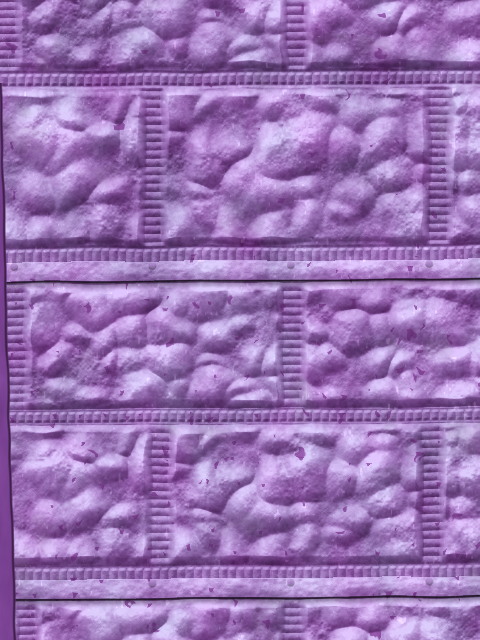
A WebGL 2 fragment shader for this texture:

```glsl
#version 300 es
precision highp float;
// Embossed metal wall sheets: pebbled bricks, ribbed joints and lapped seams in worn purple paint.
uniform vec2 u_resolution;
out vec4 fragColor;

// Brick courses from top to bottom; the canvas is 7.68 units high, y runs downward.
const float TOP[5] = float[5](-.9, 1.03, 3.37, 5.07, 7.18);
const float BOTTOM[5] = float[5](.88, 2.98, 4.93, 6.81, 8.8);
const float JOINT[5] = float[5](.08, 1.845, .2, 1.925, .33);
const float PERIOD[5] = float[5](3.48, 3.42, 3.31, 3.25, 3.18);

vec2 hash2(vec2 p) {
  vec3 a = fract(p.xyx * vec3(.1031, .103, .0973));
  a += dot(a, a.yzx + 33.33);
  return fract((a.xx + a.yz) * a.zy);
}

float noise(vec2 p) {
  vec2 i = floor(p), f = fract(p);
  f = f * f * (3. - 2. * f);
  return mix(mix(hash2(i).x, hash2(i + vec2(1, 0)).x, f.x),
             mix(hash2(i + vec2(0, 1)).x, hash2(i + vec2(1, 1)).x, f.x), f.y);
}

float fbm(vec2 p) {
  float sum = 0., amp = .5;
  for (int i = 0; i < 4; i++) {
    sum += amp * noise(p);
    p = p * 2.03 + 17.3;
    amp *= .5;
  }
  return sum;
}

// xy: position in the brick (-1..1), z: fade of the ribs at joint borders, w: mould number.
vec4 wall(vec2 p, out float lap, out float raised) {
  int row = 0;
  float above = 9.;
  for (int k = 0; k < 4; k++)
    if (p.y > BOTTOM[k]) {
      row = k + 1;
      above = p.y - BOTTOM[k];
    }
  float x = p.x - JOINT[row], col = floor(x / PERIOD[row]);
  vec2 halfSize = vec2(PERIOD[row] * .5 - .068, (BOTTOM[row] - TOP[row]) * .5);
  vec2 q = vec2(x - (col + .5) * PERIOD[row], p.y - (TOP[row] + BOTTOM[row]) * .5);
  vec2 inset = halfSize - abs(q);
  vec2 rim = smoothstep(0., .11, inset - .04 * noise(p * 4.));
  raised = rim.x * rim.y;
  lap = row == 2 || row == 4 ? p.y - TOP[row] : 1.;
  float fade = smoothstep(0., .04, min(abs(inset.y), above));
  return vec4(q / halfSize, fade, mod(col, 2.) + 2. * mod(float(row), 2.));
}

// Soft union of round domes with random sizes.
float stones(vec2 q, float mould) {
  vec2 g = q * vec2(3.6, 2.1) + 20. + mould * 13.;
  g += .5 * vec2(noise(g * 1.3), noise(g * 1.3 + 40.)) - .25;
  vec2 cell = floor(g);
  float sum = 0.;
  for (int j = -1; j <= 1; j++)
    for (int i = -1; i <= 1; i++) {
      vec2 id = cell + vec2(i, j), rnd = hash2(id);
      float radius = mix(.45, .9, hash2(id + 71.).x);
      vec2 c = (g - id - .2 - .6 * rnd) / radius;
      sum += exp(13. * radius * pow(max(0., 1. - dot(c, c)), 1.3));
    }
  return log(sum) / 13.;
}

float height(vec2 p) {
  float lap, raised;
  vec4 w = wall(p, lap, raised);
  float grit = .017 * fbm(p * 14.);
  if (lap < 0. && lap > -.23)
    return .13 + .04 * sin(-lap * 13.6) + .16 * fbm(p * vec2(2., 3.)) + grit;
  float ribs = abs(w.y) < 1. ? .026 * abs(sin(p.y * 31.4)) : .04 * abs(sin(p.x * 31.));
  ribs = ribs * w.z + .05 * fbm(p * 3.);
  float wrinkle = smoothstep(.5, .75, noise(w.xy * vec2(3, 2) + w.w * 9. + 30.));
  float body = .03 + .5 * stones(w.xy, w.w) + (.09 + .12 * wrinkle) * (fbm(p * 4.) - .4);
  return mix(ribs, body, raised) + grit;
}

// Purple ramp from shadow to highlight.
vec3 paint(float t) {
  t = clamp(t, 0., 1.06);
  return mix(vec3(.28, .14, .34), vec3(.84, .74, .96), t) + vec3(.02, -.16, .08) * t * (1. - t);
}

void main() {
  vec2 p = vec2(gl_FragCoord.x, u_resolution.y - gl_FragCoord.y) / u_resolution.y * 7.68;
  vec2 canvas = p;
  p.y += .008 * (p.x - 2.5) + .025 * (noise(p * 1.7) - .5);
  float lap, raised, e = .012, px = 7.68 / u_resolution.y;
  vec4 w = wall(p, lap, raised);

  // Relief lit from above and slightly from the left
  float h = height(p);
  vec2 slope = vec2(height(p + vec2(e, 0)) - h, height(p + vec2(0, e)) - h) / e;
  float light = dot(slope, vec2(.32, .9)) / sqrt(1. + dot(slope, slope));
  float t = .6 + .47 * light + .75 * (clamp(h, .07, .5) - .24);
  t += .35 * (fbm(p * 1.6 + 5.) - .47) + .26 * (fbm(p * 20.) - .47);
  if (lap < 0. && lap > -.23) t += .12;
  vec3 color = paint(t);

  // Magenta tints and dusty grey-green stains
  color += vec3(.06, -.1, .02) * (fbm(p * 2.4 + 33.) - .47);
  color = mix(color, vec3(.5, .47, .56), .22 * smoothstep(.62, .8, fbm(p * 1.9 + 60.)));

  // Ragged flaked paint, denser on the lower sheets
  for (int k = 0; k < 2; k++) {
    vec2 g = p * (2.3 + 1.4 * float(k)) + float(k) * 19., id = floor(g), rnd = hash2(id + 7.);
    vec2 c = fract(g) - .25 - .5 * rnd;
    c += .26 * vec2(noise(p * 13.), noise(p * 13. + 50.)) - .13;
    float size = mix(.06, .15, hash2(id + 33.).x);
    float chip = max(abs(c.x) * 1.2 + c.y * .4, abs(c.y)) - size * .7;
    float present = step(mix(.93, .68, smoothstep(2.8, 3.6, p.y)), hash2(id + 90.).y);
    color = mix(color, vec3(.45, .2, .52) * (.75 + .4 * t), .75 * present * smoothstep(.03, -.02, chip));
  }

  // Pale scratches and specks
  color += .1 * smoothstep(.77, .9, noise(p * vec2(30, 22)) * .6 + noise(p * 9.) * .4);

  // Small nail heads and the dark gap under each lap
  vec2 nail = vec2(mod(p.x - .17 + .8, 1.66) - .8, lap + .2);
  float head = smoothstep(.035 + px, .03, length(nail));
  color *= 1. - .35 * smoothstep(.045 + px, .03, length(nail - vec2(0, .015))) * (1. - head);
  color = mix(color, paint(.55 - nail.y * 7.), .6 * head);
  color *= 1. - .65 * smoothstep(.008 + px, .002, abs(lap));
  color *= 1. - .3 * smoothstep(.1, 0., lap) * step(0., lap);

  // Bare wall past the left edge of the sheets
  float edge = canvas.x - (canvas.y < 1. ? -.2 : .025 * canvas.y + .03 * (noise(canvas.yy * 2.) - .5));
  vec3 bare = paint(.24 + .2 * fbm(canvas * vec2(6, 2))) * vec3(1.02, .85, 1.02);
  color = mix(bare, color, smoothstep(-px, px, edge));
  color *= 1. - .5 * smoothstep(.025, 0., abs(edge + .015));
  fragColor = vec4(clamp(color, 0., 1.), 1.);
}
```
